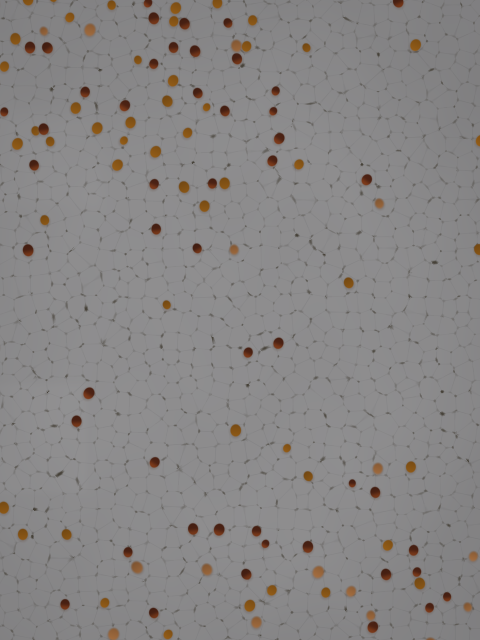
This texture is drawn by a WebGL 2 fragment shader. Its source:

```glsl
#version 300 es
precision highp float;

uniform vec2 u_resolution;
out vec4 fragColor;

// Lengths are fractions of the canvas width
const float FOAM_CELL = 0.034;
const float FOAM_JITTER = 0.8;
const float SEAM_WIDTH = 0.11;
const float SEAM_DEPTH = 0.021;
const float PIT_DEPTH = 0.15;
const float SEED_CELL = 0.042;
const float SEED_JITTER = 0.76;
const float SEED_RADIUS = 0.0108;
const float SEED_BLUR = 0.0017;
const float VIGNETTE = 0.055;

const vec3 FOAM = vec3(0.556, 0.553, 0.558);
const vec3 PIT = vec3(0.25, 0.23, 0.19);
const vec3 AMBER = vec3(0.51, 0.32, 0.08);
const vec3 BROWN = vec3(0.29, 0.13, 0.075);
const vec3 RUST = vec3(0.43, 0.20, 0.09);
const vec3 PALE = vec3(0.57, 0.38, 0.22);
const vec3 HALO = vec3(0.43, 0.37, 0.34);

vec3 hash3(vec2 p) {
    vec3 q = fract(p.xyx * vec3(0.1031, 0.1030, 0.0973));
    q += dot(q, q.yxz + 33.33);
    return fract((q.xxy + q.yzz) * q.zyx);
}

float mottle(vec2 p) {
    return sin(p.x * 9.0 + 2.0 * sin(p.y * 7.0)) + 0.6 * sin(p.y * 23.0 + 3.0 * sin(p.x * 17.0));
}

float softBox(vec2 p, vec2 low, vec2 high, float blur) {
    vec2 inside = smoothstep(low - blur, low + blur, p) * (1.0 - smoothstep(high - blur, high + blur, p));
    return inside.x * inside.y;
}

// Dim corners, uneven light and two faint window reflections
vec3 litFoam(vec2 uv, vec2 p) {
    float corner = smoothstep(0.27, 0.75, length((uv - vec2(0.46, 0.47)) * vec2(0.95, 1.05)));
    float sheen = softBox(uv, vec2(-0.2, 0.23), vec2(0.18, 0.40), 0.008)
                + softBox(uv, vec2(-0.2, 0.68), vec2(0.21, 0.82), 0.02);
    return FOAM - VIGNETTE * corner + 0.009 * sheen + 0.003 * mottle(p);
}

// Cellular foam: seams where two beads meet, pits where three meet
vec3 addFoamBeads(vec3 colour, vec2 p) {
    vec2 q = p / FOAM_CELL;
    vec2 base = floor(q);
    vec3 nearest = vec3(9.0);
    vec2 id1 = base, id2 = base, id3 = base;
    for (int j = -2; j <= 2; j++) {
        for (int i = -2; i <= 2; i++) {
            vec2 id = base + vec2(i, j);
            vec2 centre = id + 0.5 + FOAM_JITTER * (hash3(id).xy - 0.5);
            float d = distance(q, centre);
            if (d < nearest.x) {
                nearest = vec3(d, nearest.xy);
                id3 = id2; id2 = id1; id1 = id;
            } else if (d < nearest.y) {
                nearest = vec3(nearest.x, d, nearest.y);
                id3 = id2; id2 = id;
            } else if (d < nearest.z) {
                nearest.z = d;
                id3 = id;
            }
        }
    }
    float seam = 1.0 - smoothstep(0.0, SEAM_WIDTH, nearest.y - nearest.x);
    vec3 rnd = hash3(id1 + id2 + id3 + 71.0);
    float rare = smoothstep(0.965, 0.99, rnd.x);
    float pit = 1.0 - smoothstep(0.02, mix(0.15, 0.24, rnd.y) + 0.1 * rare, nearest.z - nearest.x);
    float strength = PIT_DEPTH + 0.45 * rnd.z * rnd.z + 0.5 * rare;
    colour -= SEAM_DEPTH * seam * (0.5 + 0.7 * rnd.y);
    return mix(colour, PIT, min(pit * strength, 0.9));
}

// Chance of a seed: crowded upper left, loose lower band, sparse middle
float seedDensity(vec2 uv) {
    float upper = smoothstep(0.66, 0.78, uv.y) * (1.0 - smoothstep(0.52, 0.68, uv.x));
    float lower = 1.0 - smoothstep(0.16, 0.28, uv.y);
    return 0.06 + 0.36 * upper + 0.13 * lower;
}

vec3 addSeeds(vec3 colour, vec2 p, float aspect) {
    vec2 base = floor(p / SEED_CELL);
    for (int j = -1; j <= 1; j++) {
        for (int i = -1; i <= 1; i++) {
            vec2 id = base + vec2(i, j);
            vec3 place = hash3(id + 19.0);
            vec3 look = hash3(id + 157.0);
            vec2 centre = (id + 0.5 + SEED_JITTER * (place.xy - 0.5)) * SEED_CELL;
            vec2 centreUv = vec2(centre.x, centre.y / aspect);
            if (place.z > seedDensity(centreUv)) continue;

            // Slightly tilted oval, some seeds smaller
            float tilt = 1.2 * (look.z - 0.5);
            vec2 d = mat2(cos(tilt), sin(tilt), -sin(tilt), cos(tilt)) * (p - centre);
            float radius = SEED_RADIUS * mix(0.68, 1.08, sqrt(look.y));
            float dist = length(d * vec2(1.06, 0.93)) - radius;
            float height = d.y / radius;

            float paleChance = mix(0.30, 0.10, smoothstep(0.1, 0.4, centreUv.y));
            float isPale = step(look.x, paleChance);
            float isBrown = step(0.55, look.x);
            vec3 skin = mix(AMBER, PALE, isPale);
            skin = mix(skin, mix(RUST, BROWN, smoothstep(-0.8, 0.3, height)), isBrown);
            skin *= 1.0 + 0.12 * (look.z - 0.5) - 0.08 * height;

            float blur = SEED_BLUR * (1.0 + 0.9 * isPale);
            float halo = 1.0 - smoothstep(-0.002, 0.0055, dist + 0.0012 * height);
            colour = mix(colour, HALO, 0.42 * halo);
            colour = mix(colour, skin, 1.0 - smoothstep(-blur, blur, dist));
        }
    }
    return colour;
}

void main() {
    vec2 uv = gl_FragCoord.xy / u_resolution;
    vec2 p = gl_FragCoord.xy / u_resolution.x;
    vec3 colour = addFoamBeads(litFoam(uv, p), p);
    fragColor = vec4(addSeeds(colour, p, u_resolution.y / u_resolution.x), 1.0);
}
```
